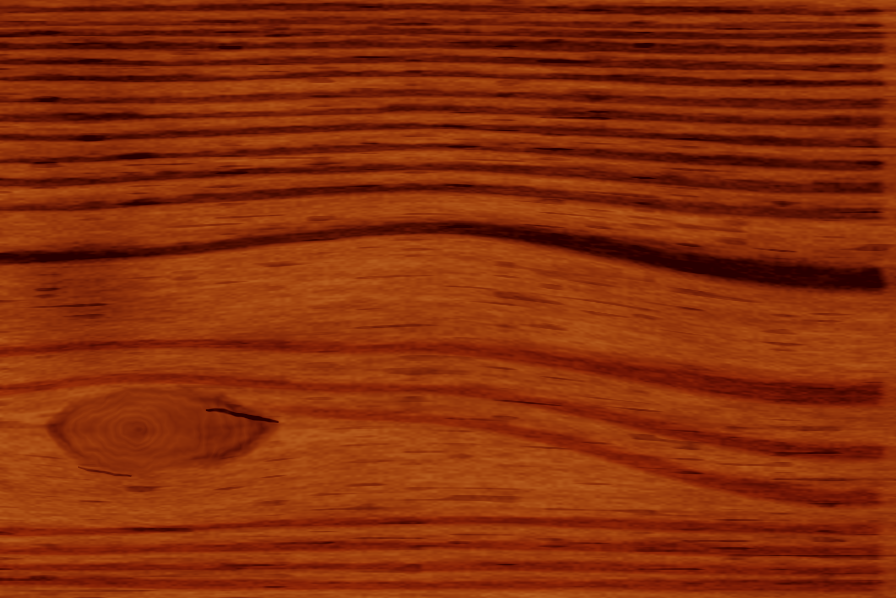
A Shadertoy shader for this texture:

```glsl
// Varnished softwood board: dark growth rings arch across amber wood, with a knot.
// Each layer lowers or raises one tone value, which a colour ramp then paints.
// Fibres are stretched value noise that follows the arch and parts at the knot.

const vec3 RAMP[6] = vec3[6](
    vec3(0.28, 0.04, 0.00), vec3(0.40, 0.09, 0.02), vec3(0.50, 0.15, 0.03),
    vec3(0.57, 0.20, 0.04), vec3(0.64, 0.27, 0.06), vec3(0.70, 0.35, 0.11));
const vec2 KNOT = vec2(0.235, 0.281);

float hash(vec2 p) {
    vec3 q = fract(p.xyx * 0.1031);
    q += dot(q, q.yzx + 33.33);
    return fract((q.x + q.y) * q.z);
}

float noise(vec2 p) {
    vec2 i = floor(p), f = fract(p);
    f = f * f * (3.0 - 2.0 * f);
    return mix(mix(hash(i), hash(i + vec2(1, 0)), f.x),
               mix(hash(i + vec2(0, 1)), hash(i + vec2(1, 1)), f.x), f.y);
}

float fbm(vec2 p) {
    float sum = 0.0, gain = 0.53;
    for (int i = 0; i < 4; i++) {
        sum += gain * noise(p);
        p = p * 2.03 + 17.3;
        gain *= 0.5;
    }
    return sum;
}

vec3 woodColour(float tone) {
    float s = clamp(tone * 5.0, -1.0, 6.0);
    int i = int(clamp(floor(s), 0.0, 4.0));
    return max(mix(RAMP[i], RAMP[i + 1], s - float(i)), 0.0);
}

// Height of the arch: climbs to the middle, then falls to the right
float bend(float x, float rise, float drop) {
    return rise * smoothstep(0.0, 0.8, x) - drop * smoothstep(0.68, 1.42, x);
}

float band(float d, float halfWidth, float above, float below) {
    return smoothstep(-halfWidth - below, -halfWidth, d)
         * (1.0 - smoothstep(halfWidth, halfWidth + above, d));
}

// One growth ring: dark core and a softer skirt above, thicker to the right
float ring(vec2 p, float left, float rise, float drop, float thin, float thick) {
    float w = mix(thin, thick, smoothstep(0.6, 1.3, p.x));
    float d = p.y - left - bend(p.x, rise, drop);
    return 0.7 * band(d, w * 0.5, w + 0.002, w * 0.5 + 0.002)
         + 0.3 * band(d, w, w + 0.014, 0.006);
}

// Thin tapering split between two points
float crack(vec2 p, vec2 a, vec2 b, float width) {
    vec2 ab = b - a;
    float h = clamp(dot(p - a, ab) / dot(ab, ab), 0.0, 1.0);
    float w = width * (0.25 + 3.0 * h * (1.0 - h));
    return 1.0 - smoothstep(w * 0.4, w + 0.002, length(p - a - ab * h));
}

float blob(vec2 p, vec2 centre, vec2 size) {
    vec2 q = (p - centre) / size;
    return exp(-dot(q, q));
}

void mainImage(out vec4 fragColor, in vec2 fragCoord) {
    vec2 p = fragCoord / iResolution.y;
    vec2 k = p - KNOT;

    // Grain space: parted by the knot, bent by the arch
    vec2 g = p;
    g.y -= 0.6 * k.y * blob(p, KNOT, vec2(0.22, 0.1));
    float arch = exp(-pow((p.y - 0.48) / 0.24, 2.0));
    float v = g.y - arch * bend(p.x, 0.04, 0.075);
    float streak = noise(vec2(p.x * 7.0, v * 110.0)) - 0.5;
    float fine = noise(vec2(p.x * 32.0, v * 240.0)) - 0.5;
    float speck = noise(vec2(p.x * 110.0, v * 330.0 + 40.0)) - 0.5;
    g.y += streak * 0.005 + fine * 0.003 + (noise(vec2(p.x * 3.0, v * 9.0)) - 0.5) * 0.007;

    // Narrow rings of the upper part, spreading downwards
    float dark = 0.0;
    for (int i = 0; i < 12; i++) {
        float n = float(i), s = n * n / 121.0;
        float jitter = hash(vec2(n, 4.0)) - 0.5;
        float left = 0.984 - 0.019 * n - 0.00075 * n * n - 0.03 * s + 0.009 * jitter;
        float width = 0.0042 + 0.002 * hash(vec2(n, 9.0));
        dark = max(dark, (0.8 + 0.25 * jitter)
             * ring(g, left, 0.003 + 0.031 * s, 0.006 + 0.04 * s, width, width + 0.006 * s));
    }
    dark = max(dark, ring(g, 0.566, 0.053, 0.088, 0.009, 0.024));

    // Broad red rings below the arch, and a narrow group along the foot
    float swell = mix(0.6, 0.88, smoothstep(0.6, 1.35, p.x));
    float red = ring(g, 0.408, 0.010, 0.078, 0.008, 0.019) * swell;
    red = max(red, ring(g, 0.340, 0.008, 0.104, 0.007, 0.012) * swell * 0.9);
    red = max(red, ring(g, 0.325, -0.025, 0.132, 0.006, 0.014) * swell * 0.9
                   * smoothstep(0.35, 0.6, p.x));
    for (int i = 0; i < 4; i++) {
        float n = float(i);
        red = max(red, 0.72 * ring(g, 0.115 - 0.037 * n + 0.0025 * n * n,
                                   0.017 - 0.007 * n, 0.017 - 0.005 * n, 0.006, 0.009));
    }
    float fade = 1.0 - 0.7 * smoothstep(1.462, 1.488, p.x + 0.02 * streak);

    // Base wood, stains and fibres
    float tone = 0.76 + 0.32 * (fbm(vec2(p.x * 2.0, v * 9.0)) - 0.5);
    tone -= 0.09 * smoothstep(0.85, 1.4, p.x);
    float patchy = 0.5 + fbm(vec2(p.x * 14.0, v * 45.0));
    tone -= patchy * (0.36 * blob(p, vec2(0.15, 0.51), vec2(0.1, 0.09))
                    + 0.14 * blob(p, vec2(0.16, 0.78), vec2(0.11, 0.22))
                    + 0.18 * blob(p, vec2(0.2, 0.19), vec2(0.17, 0.03)));
    tone += 0.12 * blob(p, vec2(0.55, 0.53), vec2(0.3, 0.05));
    tone += 0.17 * streak + 0.19 * fine + 0.17 * speck;
    float split = noise(vec2(p.x * 13.0, v * 165.0 + 70.0));
    float splitArea = smoothstep(0.35, 0.6, fbm(vec2(p.x * 3.0, v * 14.0 + 5.0)));
    tone -= 0.34 * smoothstep(0.74, 0.93, split) * (0.3 + 0.7 * splitArea);
    tone -= (0.78 * dark + 0.62 * red) * fade;

    // Knot: a pointed lens with curled rings, a dark rim and splits
    vec2 curl = k + 0.03 * (vec2(fbm(p * 13.0), fbm(p * 13.0 + 31.0)) - 0.5);
    float reach = curl.x < 0.0 ? 0.165 : 0.23;
    float lens = pow(curl.x / reach, 2.0) + sqrt(curl.y * curl.y + 0.0001) / 0.072;
    float inside = 1.0 - smoothstep(0.85, 1.05, lens);
    float turns = length(curl * vec2(1.0, 1.7)) * 42.0 + 3.0 * fbm(p * 18.0);
    float whorl = abs(fract(turns) * 2.0 - 1.0);
    float rim = band(lens - 0.98, 0.04, 0.2, 0.2);
    float rimSide = 0.15 + 0.85 * smoothstep(0.05, 0.15, abs(curl.x + 0.01));
    float knotTone = 0.5 + 0.14 * (whorl - 0.5) + 0.25 * (fbm(p * vec2(20.0, 45.0)) - 0.5);
    knotTone -= 0.3 * blob(k, vec2(0.0), vec2(0.018, 0.012));
    knotTone -= 0.25 * blob(k, vec2(0.13, -0.005), vec2(0.06, 0.025));
    tone = mix(tone, knotTone + 0.1 * fine, inside * 0.85);
    tone -= 0.38 * rim * rimSide;
    tone -= 0.65 * crack(curl + KNOT, vec2(0.35, 0.308), vec2(0.46, 0.291), 0.004);
    tone -= 0.45 * crack(curl + KNOT, vec2(0.13, 0.225), vec2(0.22, 0.207), 0.002);

    vec3 colour = woodColour(tone);
    colour *= mix(vec3(1.0), vec3(1.08, 0.82, 0.65), clamp(red * fade, 0.0, 1.0));
    fragColor = vec4(colour, 1.0);
}
```
